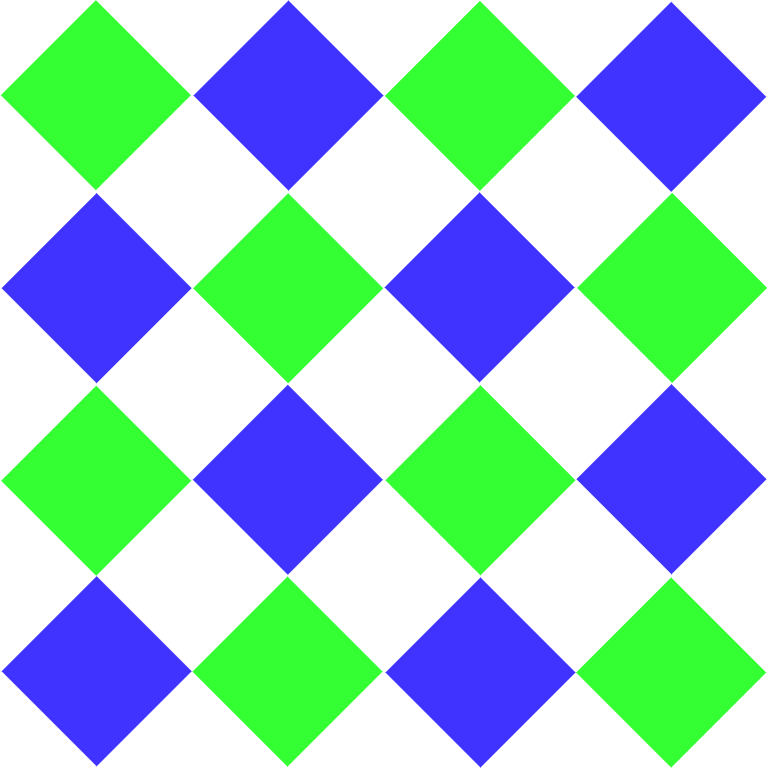
Reproduce this pattern procedurally as a Shadertoy shader.

```glsl
// Four by four checker of green and blue diamonds touching tip to tip on white.

// Two random values in 0..1 per cell
vec2 hash22(vec2 p) {
    vec3 q = fract(p.xyx * vec3(0.1031, 0.1030, 0.0973));
    q += dot(q, q.yzx + 33.33);
    return fract((q.xx + q.yz) * q.zy);
}

// Signed distance to a diamond with the given half diagonal
float diamond(vec2 p, float halfDiagonal) {
    return (abs(p.x) + abs(p.y) - halfDiagonal) * 0.70711;
}

void mainImage(out vec4 fragColor, in vec2 fragCoord) {
    // Cell grid
    vec2 grid = fragCoord / iResolution.xy * 4.0;
    vec2 cell = floor(grid);

    // Slightly uneven placement of each diamond
    vec2 offset = (hash22(cell + 1.0) - 0.5) * 0.01;
    float dist = diamond(fract(grid) - 0.5 - offset, 0.495);

    // Alternating fill with a one-pixel smooth edge
    float isGreen = mod(cell.x + cell.y, 2.0);
    vec3 fill = mix(vec3(0.25, 0.2, 1.0), vec3(0.2, 1.0, 0.2), isGreen);
    float pixel = 4.0 / min(iResolution.x, iResolution.y);
    float coverage = clamp(0.5 - dist / pixel, 0.0, 1.0);

    fragColor = vec4(mix(vec3(1.0), fill, coverage), 1.0);
}
```
